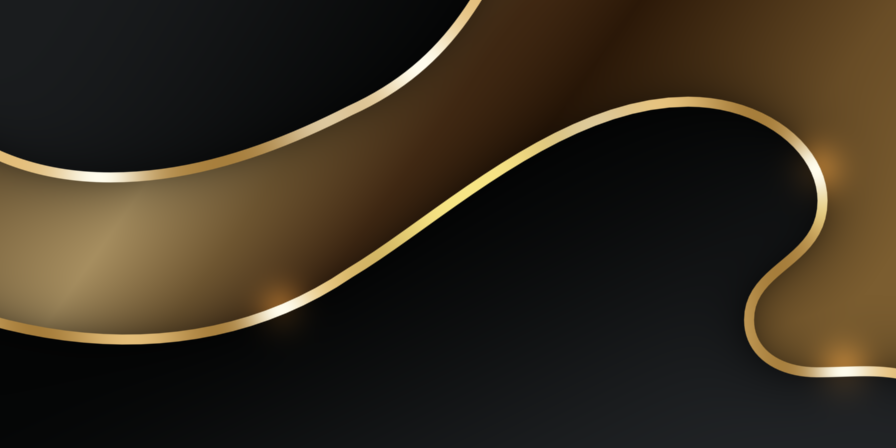
A WebGL 2 fragment shader for this background:

```glsl
#version 300 es
precision highp float;
// Draws a bronze satin band between two dark panels, edged by thin gold trims.
// The trims are chains of cubic Bezier curves: distance gives the strip and shadows,
// crossing parity gives the side. Glints are soft round spots placed on the trims.
uniform vec2 u_resolution;
out vec4 fragColor;

const int STEPS = 20;
const float HALF_WIDTH = 0.0112;

// Control points in units of canvas height, three new ones for each curve.
const vec2 UPPER[10] = vec2[10](
    vec2(-0.026, 0.664), vec2(0.052, 0.625), vec2(0.143, 0.604), vec2(0.247, 0.604),
    vec2(0.443, 0.604), vec2(0.625, 0.674), vec2(0.781, 0.753),
    vec2(0.924, 0.818), vec2(1.010, 0.909), vec2(1.081, 1.031));
const vec2 LOWER[19] = vec2[19](
    vec2(-0.026, 0.286), vec2(0.260, 0.206), vec2(0.547, 0.232), vec2(0.781, 0.391),
    vec2(0.977, 0.508), vec2(1.250, 0.773), vec2(1.536, 0.773),
    vec2(1.706, 0.773), vec2(1.836, 0.667), vec2(1.836, 0.552),
    vec2(1.836, 0.414), vec2(1.672, 0.406), vec2(1.672, 0.286),
    vec2(1.672, 0.211), vec2(1.740, 0.169), vec2(1.823, 0.169),
    vec2(1.914, 0.169), vec2(1.966, 0.180), vec2(2.057, 0.154));

float ramp(float a, float b, float x) { return clamp((x - a) / (b - a), 0.0, 1.0); }

vec2 bezier(vec2 a, vec2 b, vec2 c, vec2 d, float t) {
    float u = 1.0 - t;
    return u * u * u * a + 3.0 * u * t * (u * b + t * c) + t * t * t * d;
}

// Updates field: x = distance, y = +1 or -1, flipped by each crossing below p.
void traceCurve(vec2 p, vec2 a, vec2 b, vec2 c, vec2 d, inout vec2 field) {
    vec2 from = a;
    for (int i = 1; i <= STEPS; i++) {
        vec2 to = bezier(a, b, c, d, float(i) / float(STEPS));
        vec2 e = to - from, q = p - from;
        field.x = min(field.x, length(q - e * clamp(dot(q, e) / dot(e, e), 0.0, 1.0)));
        if ((from.x <= p.x) != (to.x <= p.x) && q.y > e.y * q.x / e.x) field.y = -field.y;
        from = to;
    }
}

float spot(vec2 p, vec2 centre, float radius) {
    vec2 q = (p - centre) / radius;
    return exp(-dot(q, q));
}

// Satin gradient across slanted lines, with a bright crease on the left.
vec3 satin(vec2 p) {
    float s = p.x + 0.714 * (1.0 - p.y);
    vec3 c = mix(vec3(0.43, 0.34, 0.20), vec3(0.68, 0.58, 0.39), ramp(0.15, 0.62, s));
    c = mix(c, vec3(0.45, 0.35, 0.20), ramp(0.62, 0.90, s));
    c = mix(c, vec3(0.27, 0.17, 0.08), ramp(0.90, 1.18, s));
    c = mix(c, vec3(0.17, 0.095, 0.03), ramp(1.18, 1.43, s));
    c = mix(c, vec3(0.41, 0.30, 0.15), ramp(1.43, 2.0, s));
    return mix(c, vec3(0.49, 0.37, 0.19), ramp(2.0, 2.4, s));
}

vec3 panel(float light) { return mix(vec3(0.018, 0.022, 0.022), vec3(0.13, 0.14, 0.15), light); }

// Metal tone waves along x and y, then yellow and white light are laid on.
vec3 metal(float wave, float yellow, float white) {
    vec3 c = mix(vec3(0.65, 0.49, 0.23), vec3(0.89, 0.74, 0.47), 0.5 + 0.5 * cos(wave));
    c = mix(c, vec3(0.97, 0.90, 0.52), clamp(yellow, 0.0, 1.0));
    return mix(c, vec3(1.0, 0.99, 0.93), clamp(white, 0.0, 1.0));
}

void main() {
    vec2 p = gl_FragCoord.xy / u_resolution.y;
    p.x *= 2.0 * u_resolution.y / u_resolution.x;
    float pixel = 1.0 / u_resolution.y;

    vec2 top = vec2(9.0, 1.0), low = vec2(9.0, 1.0);
    for (int i = 0; i < 9; i += 3)
        traceCurve(p, UPPER[i], UPPER[i + 1], UPPER[i + 2], UPPER[i + 3], top);
    for (int i = 0; i < 18; i += 3)
        traceCurve(p, LOWER[i], LOWER[i + 1], LOWER[i + 2], LOWER[i + 3], low);

    // Satin band, shaded beside both trims.
    vec3 color = satin(p);
    color *= 1.0 - 0.42 * exp(-16.0 * top.x);
    color *= 1.0 - 0.42 * exp(-18.0 * low.x);

    // Dark panels.
    float upperLight = 0.75 * smoothstep(0.0, 1.0, 0.95 - 0.85 * p.x + 0.5 * (p.y - 0.8));
    float lowerLight = smoothstep(0.4, 1.15, 0.35 * (p.x - 0.6) + 0.7 * (1.0 - p.y));
    if (top.y < 0.0) color = panel(upperLight) * (1.0 - 0.4 * exp(-20.0 * top.x));
    if (low.y > 0.0) color = panel(lowerLight) * (1.0 - 0.5 * exp(-20.0 * low.x));

    // Glints and their warm haze.
    vec2 leftGlint = vec2(0.63, 0.308), bendGlint = vec2(1.822, 0.620), endGlint = vec2(1.885, 0.171);
    float haze = spot(p, leftGlint, 0.055) + spot(p, bendGlint, 0.06) + spot(p, endGlint, 0.06);
    color += vec3(0.34, 0.22, 0.08) * haze * (low.y < 0.0 ? 1.0 : 0.35);

    // Gold trims.
    float topWhite = spot(p, vec2(0.22, 0.604), 0.10) + spot(p, vec2(0.94, 0.855), 0.11)
        + 0.5 * spot(p, vec2(0.72, 0.73), 0.12);
    vec3 topGold = metal(6.28 * (p.x - 0.02) / 1.02, 0.0, topWhite);
    float lowWhite = spot(p, leftGlint, 0.075) + spot(p, bendGlint, 0.07)
        + spot(p, endGlint, 0.07) + 0.45 * spot(p, vec2(1.32, 0.725), 0.11);
    float yellow = spot(p, vec2(1.04, 0.56), 0.29) + 0.5 * spot(p, vec2(1.836, 0.54), 0.06);
    vec3 lowGold = metal(15.0 * (p.x - 0.29) + 2.0 * p.y - 0.5, yellow, lowWhite);
    color = mix(color, topGold, smoothstep(pixel, -pixel, top.x - HALF_WIDTH));
    color = mix(color, lowGold, smoothstep(pixel, -pixel, low.x - HALF_WIDTH));

    fragColor = vec4(color, 1.0);
}
```
